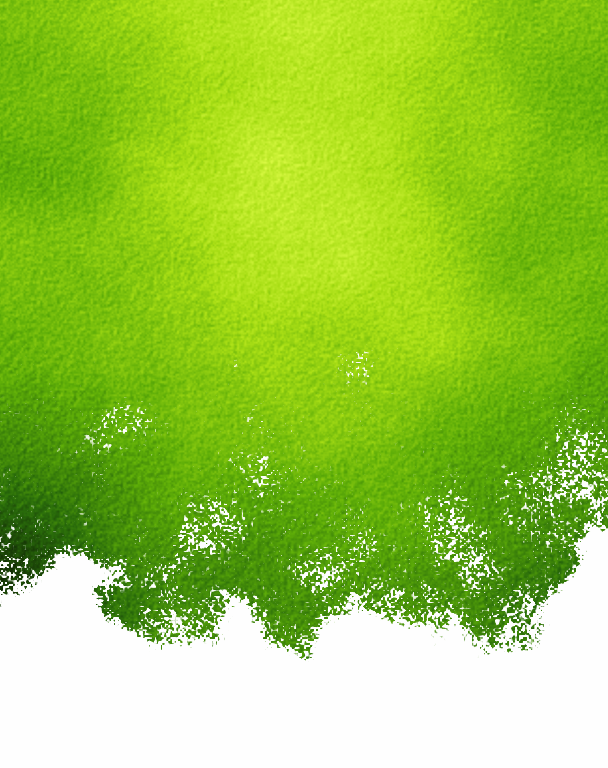
A Shadertoy shader for this background:

```glsl
// Glowing green grainy paint that crumbles into white along a ragged lower edge.

const vec3 PAPER = vec3(0.998);
const vec3 SHADOW = vec3(0.07, 0.17, 0.02);
const vec3 LEAF = vec3(0.16, 0.42, 0.04);
const vec3 GREEN = vec3(0.37, 0.68, 0.03);
const vec3 LIME = vec3(0.66, 0.87, 0.08);
const vec3 GLOW = vec3(0.86, 0.98, 0.27);

// Clusters of flaked paint: centre in canvas fractions, radius in heights
const int CLUSTERS = 12;
const vec3 FLAKES[CLUSTERS] = vec3[](
    vec3(0.45, 0.420, 0.045), vec3(0.38, 0.350, 0.045),
    vec3(0.20, 0.447, 0.040), vec3(0.90, 0.480, 0.028),
    vec3(0.93, 0.380, 0.060), vec3(0.76, 0.310, 0.060),
    vec3(0.385, 0.528, 0.008), vec3(0.65, 0.543, 0.008),
    vec3(0.64, 0.265, 0.045), vec3(0.54, 0.250, 0.050),
    vec3(0.32, 0.290, 0.050), vec3(0.60, 0.520, 0.030));

float hash(vec2 p) {
    vec3 q = fract(p.xyx * 0.1031);
    q += dot(q, q.yzx + 33.33);
    return fract((q.x + q.y) * q.z);
}

float noise(vec2 p) {
    vec2 cell = floor(p), f = fract(p);
    f = f * f * (3.0 - 2.0 * f);
    return mix(mix(hash(cell), hash(cell + vec2(1, 0)), f.x),
               mix(hash(cell + vec2(0, 1)), hash(cell + vec2(1, 1)), f.x), f.y);
}

float fbm(vec2 p) {
    float sum = 0.0, amplitude = 0.5;
    for (int i = 0; i < 5; i++) {
        sum += amplitude * noise(p);
        p = mat2(1.6, 1.2, -1.2, 1.6) * p + 7.3;
        amplitude *= 0.5;
    }
    return sum / 0.97;
}

float bump(float x, float centre, float width) {
    float d = (x - centre) / width;
    return exp(-d * d);
}

// Height of the torn edge across the canvas
float edgeHeight(float x) {
    return 0.172 + 0.050 * (1.0 - smoothstep(0.08, 0.24, x))
         + 0.035 * bump(x, 0.13, 0.045)
         - 0.020 * bump(x, 0.26, 0.045)
         - 0.040 * bump(x, 0.49, 0.055)
         + 0.032 * bump(x, 0.59, 0.045)
         + 0.140 * smoothstep(0.89, 0.98, x);
}

// Broad light of the paint, 0 dark to 1 bright
float paintLight(vec2 uv, vec2 p) {
    float rise = smoothstep(0.15, 0.72, uv.y);
    float light = mix(0.24, 0.53, rise);
    light += mix(0.14, 0.32, rise) * bump(uv.x, 0.52, 0.33);
    light -= 0.20 * bump(uv.x, 0.0, 0.12) * bump(uv.y, 0.29, 0.10);
    light -= 0.05 * bump(uv.x, 0.84, 0.13) * bump(uv.y, 0.73, 0.09);
    light -= 0.04 * bump(uv.x, 0.08, 0.12) * bump(uv.y, 0.78, 0.08);
    return light + 0.20 * (fbm(p * 9.0 + 3.0) - 0.5);
}

// Fine pebbled relief lit from above left
float relief(vec2 p) {
    vec2 lit = vec2(-0.0016, 0.0016);
    float slope = noise((p + lit) * 230.0) - noise((p - lit) * 230.0);
    return 0.09 * slope + 0.10 * (noise(p * 410.0) - 0.5);
}

vec3 paintColor(float light) {
    float t = clamp(light, 0.0, 1.0) * 4.0;
    vec3 color = mix(SHADOW, LEAF, clamp(t, 0.0, 1.0));
    color = mix(color, GREEN, clamp(t - 1.0, 0.0, 1.0));
    color = mix(color, LIME, clamp(t - 2.0, 0.0, 1.0));
    return mix(color, GLOW, clamp(t - 3.0, 0.0, 1.0));
}

// Amount of paint lost: solid below the edge, thinning to flakes above
float wear(vec2 uv, vec2 p, float aspect) {
    float h = uv.y - edgeHeight(uv.x) + 0.13 * (fbm(p * 19.0) - 0.5);
    float clumps = smoothstep(0.36, 0.68, fbm(p * 24.0 + 11.0));
    float loss = 1.4 * (1.0 - smoothstep(-0.040, 0.065, h));
    loss += 0.48 * exp(-max(h, 0.0) / 0.17) * mix(0.40, 1.0, clumps);
    for (int i = 0; i < CLUSTERS; i++) {
        vec2 d = (uv - FLAKES[i].xy) * vec2(aspect, 1.0) / FLAKES[i].z;
        loss += 0.38 * exp(-dot(d, d)) * mix(0.25, 1.0, clumps);
    }
    return loss * (1.0 - smoothstep(0.52, 0.62, uv.y));
}

void mainImage(out vec4 fragColor, in vec2 fragCoord) {
    vec2 uv = fragCoord / iResolution.xy;
    vec2 p = fragCoord / iResolution.y;
    float aspect = iResolution.x / iResolution.y;

    vec3 paint = paintColor(paintLight(uv, p) + relief(p));

    // Grain decides which specks of paint break away first
    float grain = 0.75 * noise(p * 390.0 + 5.0) + 0.25 * noise(p * 170.0);
    grain = smoothstep(0.02, 0.95, grain);
    float bare = smoothstep(0.0, 0.26, wear(uv, p, aspect) - grain);

    fragColor = vec4(mix(paint, PAPER, bare), 1.0);
}
```
